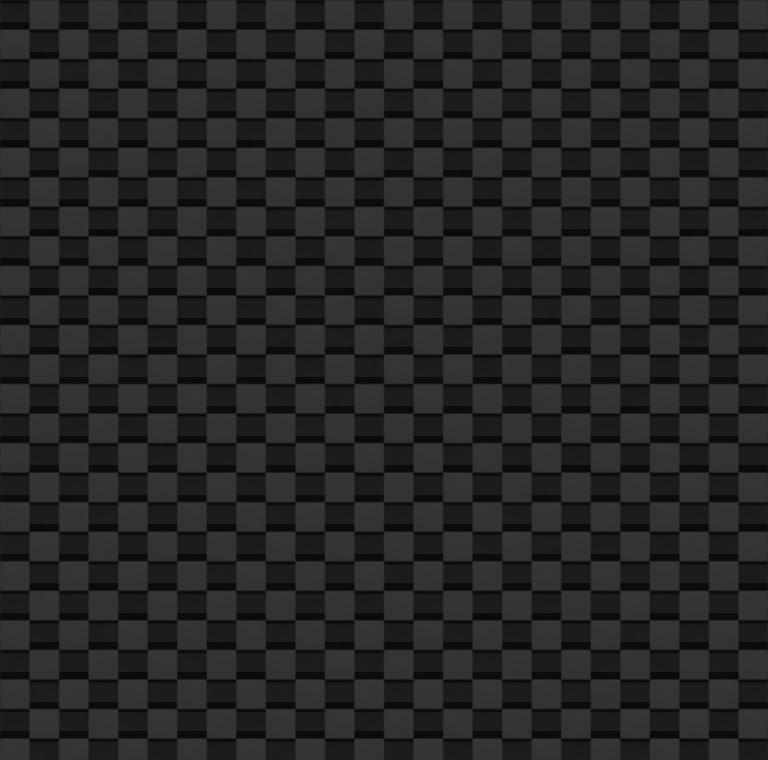
A WebGL 1 fragment shader for this pattern:

```glsl
precision highp float;

// A charcoal checkerboard of square cells, anchored at the top left.
// Signed square waves make the checks; each dark check is sunk under
// a near-black shadow along its top edge, with faint tonal mottling.

uniform vec2 u_resolution;

const float COLUMNS = 26.0;           // cells across the canvas
const float EDGE_SOFTNESS = 0.03;     // in cells
const float SHADOW_DEPTH = 0.11;      // in cells
const float SHADOW_BLUR = 0.04;       // in cells
const float LIGHT_SLOPE = 0.012;      // tone change down a light cell
const float DARK_SLOPE = 0.008;       // tone change down a dark cell
const float CELL_VARIATION = 0.004;
const float MOTTLE = 0.006;
const float MOTTLE_SCALE = 3.0;       // noise features per cell
const vec3 LIGHT = vec3(0.203);
const vec3 DARK = vec3(0.110);
const vec3 SHADOW = vec3(0.045);

float hash(vec2 p) {
  return fract(sin(dot(p, vec2(127.1, 311.7))) * 43758.5453);
}

float valueNoise(vec2 p) {
  vec2 i = floor(p);
  vec2 f = fract(p);
  f = f * f * (3.0 - 2.0 * f);
  float top = mix(hash(i), hash(i + vec2(1.0, 0.0)), f.x);
  float bottom = mix(hash(i + vec2(0.0, 1.0)), hash(i + vec2(1.0)), f.x);
  return mix(top, bottom, f.y);
}

// Smoothed square waves: +1 in even cells, -1 in odd cells
vec2 squareWave(vec2 p, float softness) {
  vec2 edgeDistance = 0.5 - abs(mod(p + 0.5, 2.0) - 1.0);
  return clamp(edgeDistance / softness, -1.0, 1.0);
}

void main() {
  // Cell coordinates, with y running down from the top edge
  float pixel = COLUMNS / u_resolution.x;
  vec2 p = vec2(gl_FragCoord.x, u_resolution.y - gl_FragCoord.y) * pixel;
  float down = fract(p.y) - 0.5;

  // Light checks where row plus column is odd
  vec2 wave = squareWave(p, max(EDGE_SOFTNESS, 0.6 * pixel));
  float lightMask = 0.5 - 0.5 * wave.x * wave.y;

  // Shadow cast from the check above, continuous across the top edge
  float depth = fract(p.y + 0.25) - 0.25;
  float blur = max(SHADOW_BLUR, 0.6 * pixel);
  float shadow = 1.0 - smoothstep(SHADOW_DEPTH - blur, SHADOW_DEPTH + blur, depth);

  vec3 lightColor = LIGHT - LIGHT_SLOPE * down;
  vec3 darkColor = mix(DARK + DARK_SLOPE * down, SHADOW, shadow);
  vec3 color = mix(darkColor, lightColor, lightMask);

  // Faint unevenness between and within cells
  color += CELL_VARIATION * (hash(floor(p)) - 0.5);
  color += MOTTLE * (valueNoise(p * MOTTLE_SCALE) - 0.5);

  gl_FragColor = vec4(color, 1.0);
}
```
